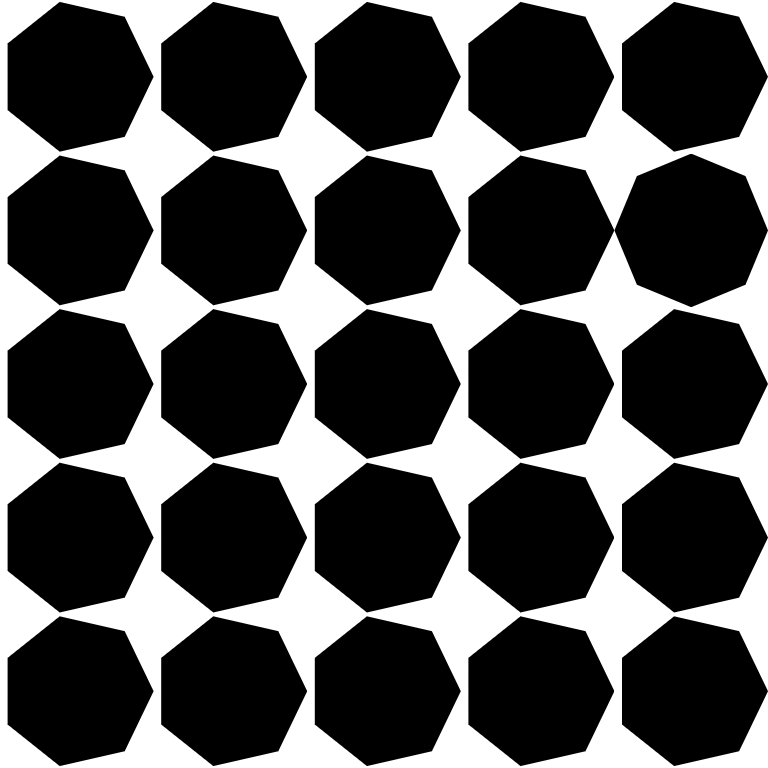
This pattern is drawn by a Shadertoy shader. Its source:

```glsl
// Five by five grid of black heptagons on white, with a single octagon among them.

const float PI = 3.14159;

// Signed distance to the sides of a regular polygon with one corner on the +x axis.
float polygonDistance(vec2 p, float sides, float radius) {
    float sector = 2.0 * PI / sides;
    float angle = mod(atan(p.y, p.x), sector) - 0.5 * sector;
    return length(p) * cos(angle) - radius * cos(0.5 * sector);
}

void mainImage(out vec4 fragColor, in vec2 fragCoord) {
    // Grid cells, each one unit wide
    vec2 grid = 5.0 * fragCoord / iResolution.xy;
    vec2 cell = floor(grid);
    vec2 local = fract(grid) - 0.5;

    // One odd cell: last column, second row from the top
    float sides = cell == vec2(4.0, 3.0) ? 8.0 : 7.0;

    // Corners reach the circle inscribed in the cell; edge blends over one pixel
    float pixel = 5.0 / min(iResolution.x, iResolution.y);
    float white = clamp(0.5 + polygonDistance(local, sides, 0.5) / pixel, 0.0, 1.0);
    fragColor = vec4(vec3(white), 1.0);
}
```
